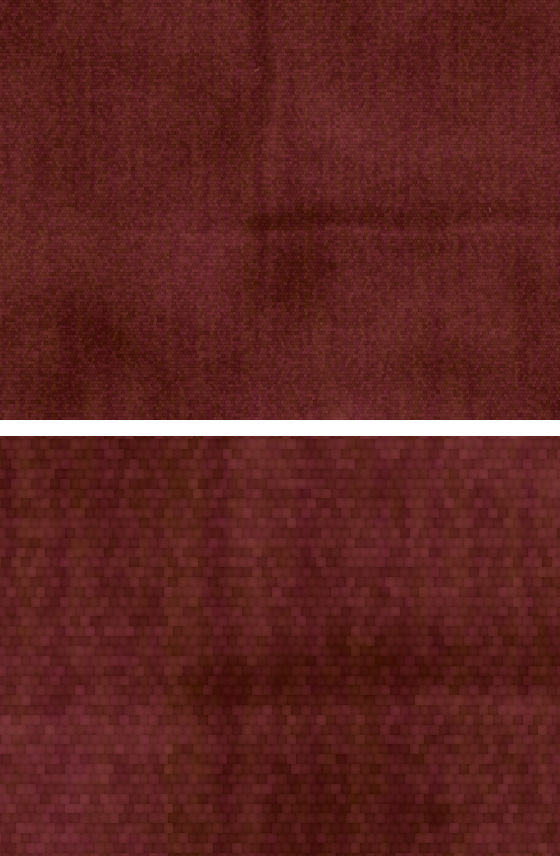
Top, the full canvas; bottom, a detail of the centre.
A Shadertoy shader for this texture:

```glsl
// Worn dark red velvet cloth with a fine weave, blotchy nap and pressed fold lines.

const vec3 DEEP_RED = vec3(0.265, 0.068, 0.038);
const vec3 PALE_RED = vec3(0.450, 0.192, 0.195);
const vec3 BROWN_SHIFT = vec3(-0.008, 0.018, -0.034);
const vec3 LINT = vec3(0.58, 0.38, 0.32);
const float THREADS = 128.0; // knots per canvas height

float hash(vec2 p) {
    vec3 q = fract(vec3(p.xyx) * 0.1031);
    q += dot(q, q.yzx + 33.33);
    return fract((q.x + q.y) * q.z);
}

float noise(vec2 p) {
    vec2 i = floor(p), f = fract(p);
    f = f * f * (3.0 - 2.0 * f);
    float low = mix(hash(i), hash(i + vec2(1, 0)), f.x);
    float high = mix(hash(i + vec2(0, 1)), hash(i + vec2(1, 1)), f.x);
    return mix(low, high, f.y);
}

// Layered noise, centred on zero
float cloud(vec2 p) {
    float sum = 0.0, amp = 0.5;
    for (int i = 0; i < 5; i++) {
        sum += amp * (noise(p) - 0.5);
        p = mat2(0.8, 0.6, -0.6, 0.8) * p * 2.03 + 17.3;
        amp *= 0.5;
    }
    return sum;
}

float bell(float d, float width) {
    return exp(-d * d / (width * width));
}

float spot(vec2 p, vec2 centre, vec2 radius) {
    vec2 q = (p - centre) / radius;
    return exp(-dot(q, q));
}

// Pale ridge flanked by patchy crushed pile
float crease(float d, float side, float patches) {
    return 0.15 * bell(d, 0.013) - 0.30 * patches * bell(d - side, 0.026);
}

// Bricked rows of rounded knots, each with its own brightness
float weave(vec2 p, float count) {
    vec2 q = p * count;
    q.x += 0.5 * mod(floor(q.y), 2.0);
    vec2 f = fract(q) - 0.5;
    float knot = 0.5 - 1.9 * dot(f, f);
    return 0.34 * knot + 0.42 * (hash(floor(q)) - 0.5) - 0.06;
}

// Rare short fibres, one candidate per cell
float lint(vec2 p, float count, float pixel) {
    vec2 id = floor(p * count);
    vec2 q = (fract(p * count) - 0.5) / count;
    float angle = 6.2832 * hash(id + 4.7);
    vec2 dir = vec2(cos(angle), sin(angle));
    float along = clamp(dot(q, dir), -0.004, 0.004);
    float d = length(q - dir * along);
    return step(0.975, hash(id + 91.0)) * (1.0 - smoothstep(0.0, 0.0015 + pixel, d));
}

// Broad shading of the pile: blotches, worn areas and folds
float napTone(vec2 p) {
    vec2 warped = p + 0.06 * vec2(cloud(p * 6.0), cloud(p * 6.0 + 40.0));
    float tone = 0.53 + 0.85 * cloud(warped * vec2(3.6, 4.2) + 5.0);
    tone += 0.30 * cloud(warped * 11.0 + 60.0);

    tone -= 0.32 * spot(warped, vec2(0.08, 0.12), vec2(0.24, 0.17));
    tone -= 0.30 * spot(warped, vec2(0.72, 0.35), vec2(0.09, 0.12));
    tone -= 0.24 * spot(warped, vec2(1.30, 0.24), vec2(0.12, 0.18));
    tone -= 0.22 * spot(warped, vec2(1.02, 0.13), vec2(0.20, 0.06));
    tone += 0.22 * spot(warped, vec2(0.42, 0.36), vec2(0.17, 0.11));

    float across = warped.y - 0.442;
    float down = warped.x - 0.652;
    float patchX = smoothstep(0.30, 0.65, noise(vec2(p.x * 6.0, 3.0)));
    float patchY = smoothstep(0.30, 0.75, noise(vec2(8.0, p.y * 5.0)));
    tone += crease(across, 0.037, patchX) * smoothstep(0.0, 0.5, p.x);
    tone += crease(down, -0.034, 0.6 * patchY) * smoothstep(0.1, 0.5, p.y);
    return tone;
}

void mainImage(out vec4 fragColor, in vec2 fragCoord) {
    vec2 p = fragCoord / iResolution.y;
    float pixel = 1.0 / iResolution.y;
    float detail = 1.0 - smoothstep(0.4, 1.0, THREADS * pixel);

    // Long warp and weft irregularities
    float warp = noise(p * vec2(95.0, 5.0)) - 0.5;
    float weft = noise(p * vec2(6.0, 110.0) + 30.0) - 0.5;
    float tone = napTone(p) + 0.20 * warp + 0.10 * weft;

    // Fine weave and fuzzy pile
    tone += detail * weave(p, THREADS);
    tone += 0.22 * detail * (noise(p * 170.0 + 9.0) - 0.5);

    // Brown and crimson threads
    float brown = warp + 0.9 * (noise(p * vec2(120.0, 90.0) + 70.0) - 0.5);
    vec3 color = mix(DEEP_RED, PALE_RED, clamp(tone, -0.08, 1.15));
    color += BROWN_SHIFT * brown;
    color = mix(color, LINT, 0.55 * lint(p, 9.0, pixel));
    fragColor = vec4(color, 1.0);
}
```
